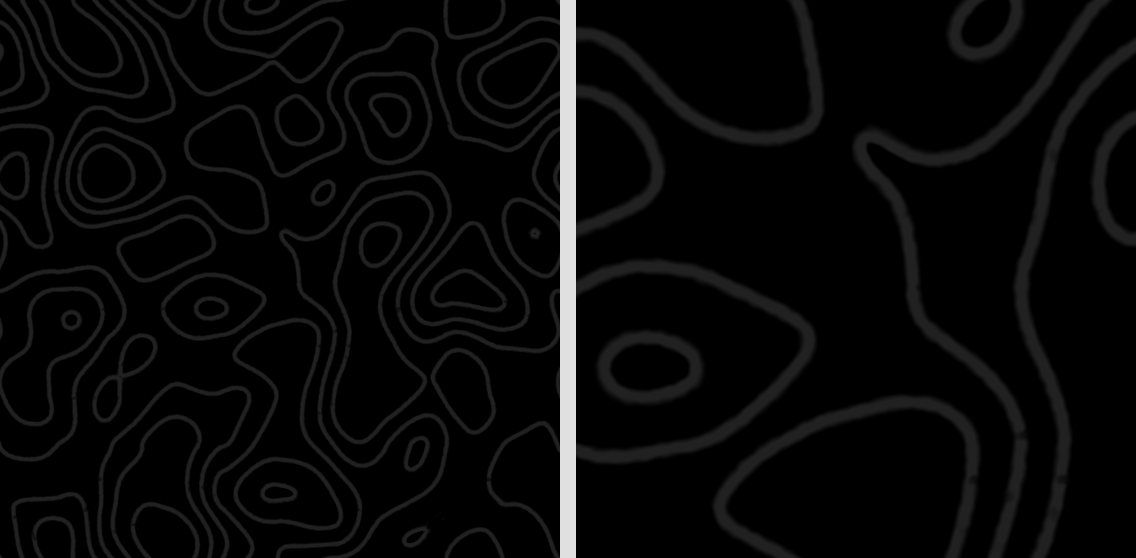
Left: the whole. Right: its middle third, enlarged.
Give the GLSL for this pattern, as a WebGL 2 fragment shader.

```glsl
#version 300 es
precision highp float;
// Soft grey contour lines of a smooth, tiling height field on black.

#define CELLS 5.0          // hills across the canvas
#define DETAIL 0.2         // weight of the finer octave
#define LEVEL_STEP 0.175   // height between two contours
#define LINE_CORE 0.0016   // half width of the full-strength core
#define LINE_EDGE 0.0061   // half width where the line fades out
#define ROUGHNESS 0.0011   // unevenness of the line edges
#define GRAIN_CELLS 150.0  // grain across the canvas
#define NICK_STRENGTH 0.6  // darkening of small gaps in upright lines
#define LINE_COLOR vec3(0.13)

uniform vec2 u_resolution;
out vec4 fragColor;

uint scramble(uint n) {
    n = n * 747796405u + 2891336453u;
    n = ((n >> ((n >> 28u) + 4u)) ^ n) * 277803737u;
    return (n >> 22u) ^ n;
}

// Random unit gradient of a lattice point, repeating after one period
vec2 latticeGradient(vec2 cell, float period) {
    uvec2 c = uvec2(mod(cell, period));
    uint h = scramble(c.x + scramble(c.y + scramble(uint(period))));
    float angle = float(h & 65535u) / 65536.0 * 6.2831853;
    return vec2(cos(angle), sin(angle));
}

float gradientNoise(vec2 p, float period) {
    p *= period;
    vec2 i = floor(p);
    vec2 f = p - i;
    vec2 w = f * f * (3.0 - 2.0 * f);
    vec2 e = vec2(1.0, 0.0);
    float a = dot(latticeGradient(i, period), f);
    float b = dot(latticeGradient(i + e.xy, period), f - e.xy);
    float c = dot(latticeGradient(i + e.yx, period), f - e.yx);
    float d = dot(latticeGradient(i + e.xx, period), f - e.xx);
    return mix(mix(a, b, w.x), mix(c, d, w.x), w.y);
}

float terrain(vec2 p) {
    return gradientNoise(p, CELLS) + DETAIL * gradientNoise(p, 2.0 * CELLS);
}

void main() {
    vec2 p = gl_FragCoord.xy / u_resolution.y;

    // Height and slope by central differences
    vec2 e = vec2(0.001, 0.0);
    float height = terrain(p);
    vec2 slope = vec2(terrain(p + e.xy) - terrain(p - e.xy),
                      terrain(p + e.yx) - terrain(p - e.yx)) / (2.0 * e.x);
    float steepness = max(length(slope), 0.05);

    // Distance to the nearest contour keeps the line width even
    float level = height / LEVEL_STEP + 0.5;
    float dist = abs(fract(level) - 0.5) * LEVEL_STEP / steepness;

    // Slightly rough edges, and sparse nicks where lines run upright
    float grain = gradientNoise(p, GRAIN_CELLS);
    float line = 1.0 - smoothstep(LINE_CORE, LINE_EDGE, dist + ROUGHNESS * grain);
    float upright = smoothstep(0.94, 1.0, abs(slope.x) / steepness);
    float nick = upright * smoothstep(0.25, 0.5, gradientNoise(p, GRAIN_CELLS * 0.5));
    line *= 1.0 - NICK_STRENGTH * nick;

    fragColor = vec4(LINE_COLOR * line, 1.0);
}
```
